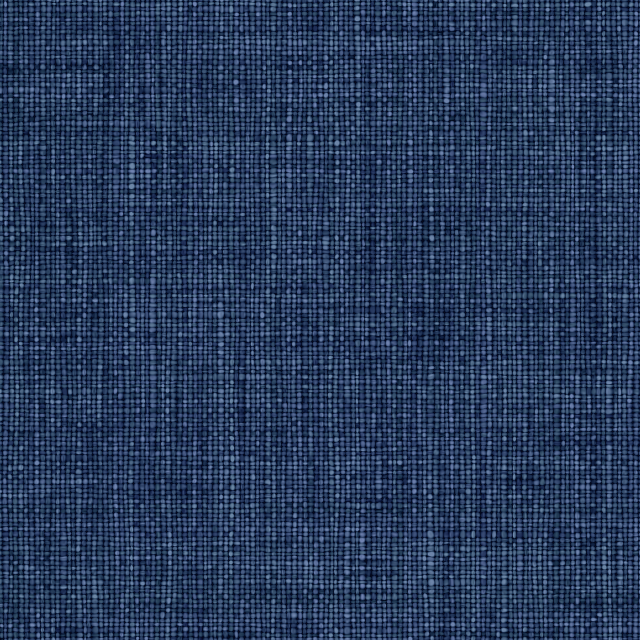
A three.js fragment shader for this texture:

```glsl
varying vec2 vUv;

const float PI = 3.14159;

float hash(vec2 p) {
  vec3 q = fract(p.xyx * 0.1031);
  q += dot(q, q.yzx + 33.33);
  return fract((q.x + q.y) * q.z);
}

float noise(vec2 p) {
  vec2 i = floor(p);
  vec2 f = fract(p);
  f = f * f * (3.0 - 2.0 * f);
  return mix(mix(hash(i), hash(i + vec2(1.0, 0.0)), f.x),
             mix(hash(i + vec2(0.0, 1.0)), hash(i + vec2(1.0, 1.0)), f.x), f.y);
}

// Tone of one thread: its own dye, slubs along its length, and faint streaks
float threadTone(float id, float along, float drift, float seed) {
  float dye = hash(vec2(id, seed)) - 0.5;
  float slub = noise(vec2(id + seed, along * drift)) - 0.5;
  float streak = noise(vec2(id * 0.4 + seed, along * drift * 0.6)) - 0.5;
  return 0.65 + 0.2 * dye + 0.42 * slub + 0.06 * streak;
}

vec3 denim(float tone) {
  vec3 color = mix(vec3(0.01, 0.03, 0.11), vec3(0.04, 0.10, 0.23), smoothstep(0.0, 0.18, tone));
  color = mix(color, vec3(0.18, 0.27, 0.40), clamp((tone - 0.12) / 0.33, 0.0, 1.0));
  return mix(color, vec3(0.43, 0.52, 0.67), clamp((tone - 0.45) / 0.5, 0.0, 1.0));
}

void main() {
  // Uneven thread spacing, slight waviness and a little raggedness
  vec2 grid = vUv * vec2(122.0, 134.0);
  vec2 wobble = vec2(noise(vec2(grid.x * 0.7, grid.y * 0.06)),
                     noise(vec2(grid.x * 0.07, grid.y * 0.7) + 71.0));
  vec2 ragged = vec2(noise(grid * vec2(0.8, 1.1) + 17.0), noise(grid * vec2(1.1, 0.8) + 43.0));
  grid += 0.6 * wobble + vec2(0.12, 0.2) * ragged;
  vec2 cell = floor(grid);
  vec2 local = fract(grid) - 0.5;

  // Plain weave: warp and weft take turns on top, the warp standing prouder
  float side = 1.0 - 2.0 * mod(cell.x + cell.y, 2.0);
  vec2 crown = cos(PI * local);
  float warpHeight = 0.68 * crown.x + 0.43 * side * crown.y;
  float weftHeight = 0.52 * crown.y - 0.5 * side * crown.x;
  float warpOnTop = smoothstep(-0.12, 0.12, warpHeight - weftHeight);
  float relief = smoothstep(0.15, 1.08, max(warpHeight, weftHeight));

  // Dye of the visible thread
  float warpTone = threadTone(cell.x, grid.y, 0.06, 13.0);
  float weftTone = threadTone(cell.y, grid.x, 0.07, 157.0);
  float tone = mix(weftTone, warpTone, warpOnTop);
  tone += 0.26 * (hash(cell + 211.0) - 0.5);

  // Fine fibres run along each thread
  float warpFibre = noise(grid * vec2(3.5, 1.2) + 37.0);
  float weftFibre = noise(grid * vec2(1.2, 3.5) + 91.0);
  float fibre = mix(weftFibre, warpFibre, warpOnTop) - 0.5;
  tone = relief * tone + 0.34 * fibre * (0.4 + 0.6 * relief);

  // Some threads lean toward violet
  float tint = mix(hash(vec2(cell.y, 29.0)), hash(vec2(cell.x, 53.0)), warpOnTop) - 0.5;
  vec3 color = denim(tone) + vec3(0.02, -0.015, 0.05) * tint * relief;
  gl_FragColor = vec4(clamp(color, 0.0, 1.0), 1.0);
}
```
